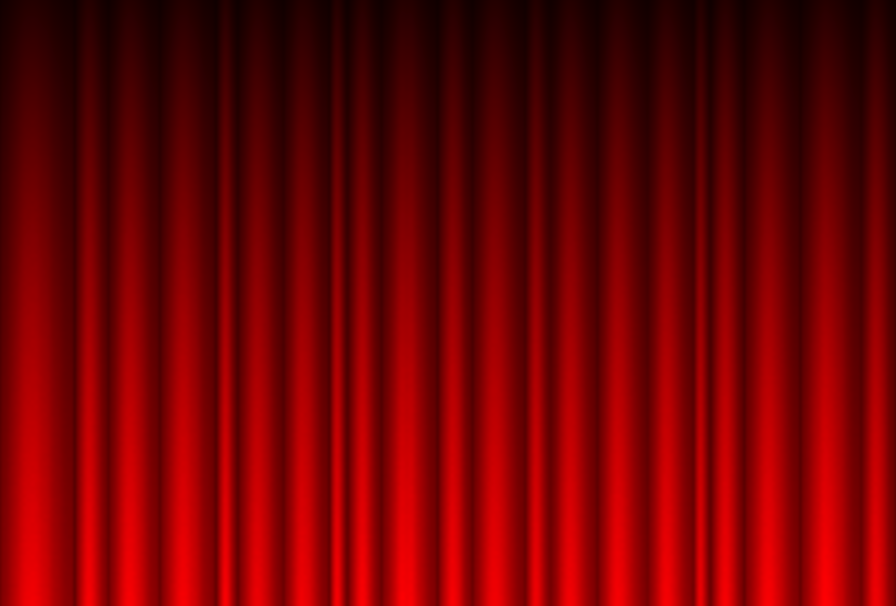
This texture is drawn by a WebGL 1 fragment shader. Its source:

```glsl
precision highp float;
// Red stage curtain: 21 uneven vertical folds, lit from below and dark at the top.

uniform vec2 u_resolution;

const vec3 CLOTH_RED = vec3(1.0, 0.0, 0.012);
const float TOTAL_WIDTH = 768.0;    // sum of all fold widths
const float VALLEY_LIGHT = 0.50;    // brightness between folds
const float CREST_LIGHT = 0.96;     // brightness on the folds
const float CREST = 0.42;           // crest position across a fold
const float FALL_END = 0.95;        // where the shaded side ends
const float CREST_VARIATION = 0.15; // difference between fold crests
const float SEAM_WIDTH = 0.0025;    // canvas widths
const float SEAM_DEPTH = 0.24;
const float PLEAT_COUNT = 150.0;    // fine streaks across the canvas
const float PLEAT_DEPTH = 0.08;
const float HEM_LIGHT = 1.04;
const float LINEAR_FADE = 0.66;
const float CURVED_FADE = 0.23;
const float GRAIN_COUNT = 220.0;
const float GRAIN_DEPTH = 0.02;

// Relative fold widths from left to right, three per group
void setFoldWidths(out vec3 widths[7]) {
  widths[0] = vec3(64.0, 29.0, 44.0);
  widths[1] = vec3(48.0, 19.0, 39.0);
  widths[2] = vec3(39.0, 16.0, 29.0);
  widths[3] = vec3(48.0, 30.0, 45.0);
  widths[4] = vec3(22.0, 40.0, 43.0);
  widths[5] = vec3(39.0, 15.0, 29.0);
  widths[6] = vec3(48.0, 52.0, 30.0);
}

float hash(vec2 p) {
  vec3 q = fract(vec3(p.xyx) * 0.1031);
  q += dot(q, q.yzx + 33.33);
  return fract((q.x + q.y) * q.z);
}

float noise(vec2 p) {
  vec2 cell = floor(p);
  vec2 f = fract(p);
  f = f * f * (3.0 - 2.0 * f);
  float low = mix(hash(cell), hash(cell + vec2(1.0, 0.0)), f.x);
  float high = mix(hash(cell + vec2(0.0, 1.0)), hash(cell + 1.0), f.x);
  return mix(low, high, f.y);
}

// Left edge, width and index of the fold at x
vec3 findFold(float x) {
  vec3 widths[7];
  setFoldWidths(widths);
  vec3 fold = vec3(0.0);
  float left = 0.0;
  float index = 0.0;
  for (int group = 0; group < 7; group++) {
    for (int k = 0; k < 3; k++) {
      float width = widths[group][k] / TOTAL_WIDTH;
      if (x >= left) fold = vec3(left, width, index);
      left += width;
      index += 1.0;
    }
  }
  return fold;
}

// Soft dark crease, with its own depth for each seam
float seam(float distanceToSeam, float index) {
  float r = distanceToSeam / SEAM_WIDTH;
  float depth = SEAM_DEPTH * mix(0.3, 1.0, hash(vec2(index, 7.0)));
  return 1.0 - depth * exp(-r * r);
}

float foldLight(float x) {
  vec3 fold = findFold(x);
  float fromLeft = x - fold.x;
  float t = fromLeft / fold.y;
  float crest = smoothstep(0.0, CREST, t) * (1.0 - smoothstep(CREST, FALL_END, t));
  crest *= 1.0 - CREST_VARIATION * hash(vec2(fold.z, 3.0));
  float light = mix(VALLEY_LIGHT, CREST_LIGHT, crest);
  return light * seam(fromLeft, fold.z) * seam(fold.y - fromLeft, fold.z + 1.0);
}

void main() {
  vec2 uv = gl_FragCoord.xy / u_resolution;

  // Folds and the finer pleats on them
  float light = foldLight(uv.x);
  light *= 1.0 + PLEAT_DEPTH * (noise(vec2(uv.x * PLEAT_COUNT, 1.5)) - 0.5);

  // Light falling off toward the top
  light *= HEM_LIGHT - LINEAR_FADE * uv.y - CURVED_FADE * uv.y * uv.y;

  // Faint cloth grain
  vec2 grainScale = GRAIN_COUNT * vec2(1.0, u_resolution.y / u_resolution.x);
  light *= 1.0 + GRAIN_DEPTH * (noise(uv * grainScale) - 0.5);

  gl_FragColor = vec4(clamp(CLOTH_RED * light, 0.0, 1.0), 1.0);
}
```
